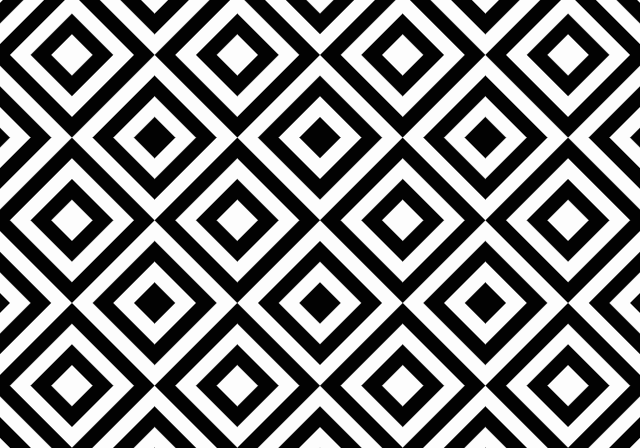
Write a Shadertoy shader that draws this pattern.

```glsl
// Draws a lattice of nested black and white diamonds with evenly spaced bands.

const float PERIOD = 0.2584;                 // repeat size, in canvas widths
const float BANDS = 8.0;                     // bands from a white core to a black core
const vec2 PINCH = vec2(0.0, 0.0058);        // touching point, offset from canvas centre
const float EDGE_PIXELS = 1.1;               // width of the smoothed edge
const vec3 INK = vec3(0.008);
const vec3 PAPER = vec3(0.993);

// Diamond distance to the nearest white core: 0 at the core, 1 at the black core.
float diamondDistance(vec2 cell) {
    vec2 offset = abs(fract(cell) - 0.5);
    return offset.x + offset.y;
}

// Signed distance to the nearest band edge in band widths, positive on white.
float bandDistance(float d) {
    // The clamp keeps both cores solid at their centre points.
    float band = clamp(d * BANDS, 0.5, BANDS - 0.5);
    return 0.5 - abs(mod(band + 0.5, 2.0) - 1.0);
}

void mainImage(out vec4 fragColor, in vec2 fragCoord) {
    // Canvas widths, measured from the canvas centre
    vec2 p = (fragCoord - 0.5 * iResolution.xy) / iResolution.x;

    // White cores sit half a period to the side of each touching point
    vec2 cell = (p - PINCH) / PERIOD + vec2(0.0, 0.5);

    // Diagonal edges: one band spans PERIOD / (BANDS * sqrt(2))
    float bandWidth = PERIOD / (BANDS * sqrt(2.0));
    float edge = bandDistance(diamondDistance(cell)) * bandWidth;

    float coverage = clamp(0.5 + edge * iResolution.x / EDGE_PIXELS, 0.0, 1.0);
    fragColor = vec4(mix(INK, PAPER, coverage), 1.0);
}
```
